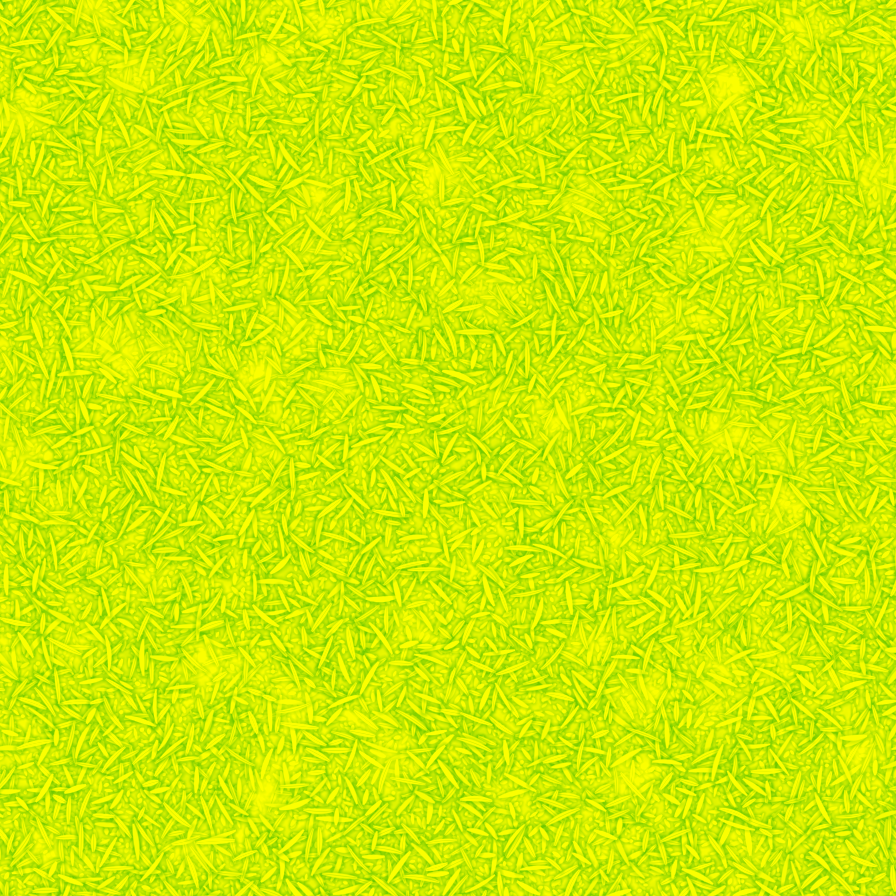
Give the GLSL for this texture, as a three.js fragment shader.

```glsl
// Dense mat of scattered yellow straws and flecks over soft lime green shade.
varying vec2 vUv;

#define LAYERS 6
#define FLECK_LAYERS 3
#define FLECK_GRID 75.0
#define STRAW_GRID 34.0
#define FLECK_SHADE 0.22
#define STRAW_SHADE 0.33
#define GLOW_GRID 13.0
#define EDGE 0.0010
#define BLACK_POINT 0.20
#define CONTRAST 1.40
#define LIME vec3(0.44, 0.79, 0.0)
#define YELLOW vec3(0.985, 0.995, 0.0)

// Four random values for a grid cell
vec4 hash4(vec2 cell, float seed) {
  vec4 p = fract(vec4(cell.xyx, cell.y + seed) * vec4(0.1031, 0.1030, 0.0973, 0.1099) + seed * 0.137);
  p += dot(p, p.wzxy + 33.33);
  return fract((p.xxyz + p.yzzw) * p.zywx);
}

// Cellular noise: bright cores at some of the cell points
float glowSpots(vec2 uv) {
  vec2 p = uv * GLOW_GRID;
  vec2 cell = floor(p);
  float glow = 0.0;
  for (int j = -1; j <= 1; j++) {
    for (int i = -1; i <= 1; i++) {
      vec2 id = cell + vec2(float(i), float(j));
      vec4 rnd = hash4(id, 91.0);
      float dist = length(p - id - rnd.xy);
      glow = max(glow, rnd.z * rnd.z * smoothstep(0.65, 0.0, dist));
    }
  }
  return glow;
}

// Layered sines: soft mottling of the ground
float mottle(vec2 uv) {
  float sum = 0.0;
  float amp = 0.5;
  vec2 p = uv * 70.0;
  for (int i = 0; i < 4; i++) {
    sum += amp * sin(p.x + 1.7 * sin(p.y * 0.8)) * sin(p.y + 1.3 * sin(p.x * 0.7));
    p = mat2(0.8, 0.6, -0.6, 0.8) * p * 1.7 + 4.1;
    amp *= 0.6;
  }
  return sum;
}

// Signed distance to a tapered, slightly bent straw; across returns the offset from its axis
float strawDistance(vec2 p, float angle, float halfLen, float halfWid, float bend, out float across) {
  float c = cos(angle);
  float s = sin(angle);
  p = vec2(c * p.x + s * p.y, c * p.y - s * p.x);
  across = abs(p.y + bend * (p.x * p.x - 0.4 * halfLen * halfLen));
  float along = min(abs(p.x) / halfLen, 1.0);
  vec2 d = vec2(abs(p.x) - halfLen, across - halfWid * (1.0 - 0.65 * along * along));
  return length(max(d, 0.0)) + min(max(d.x, d.y), 0.0);
}

// Paints one layer of straws, each with a dark halo, over the given tone
float paintLayer(float tone, vec2 uv, float seed, bool isStraw, float calm) {
  float grid = isStraw ? STRAW_GRID : FLECK_GRID;
  float halo = (isStraw ? 0.20 : 0.30) / grid;
  float shade = (isStraw ? STRAW_SHADE : FLECK_SHADE) * calm;
  vec2 lengths = (isStraw ? vec2(0.28, 0.74) : vec2(0.16, 0.54)) / grid;
  vec2 widths = isStraw ? vec2(0.0020, 0.0032) : vec2(0.0014, 0.0025);
  vec2 p = uv * grid;
  vec2 cell = floor(p);
  for (int j = -1; j <= 1; j++) {
    for (int i = -1; i <= 1; i++) {
      vec2 id = cell + vec2(float(i), float(j));
      vec4 place = hash4(id, seed);
      vec4 form = hash4(id, seed + 37.0);
      float halfLen = mix(lengths.x, lengths.y, place.w);
      float halfWid = mix(widths.x, widths.y, form.x);
      float across;
      float d = strawDistance((p - id - place.xy) / grid, place.z * 6.2832,
                              halfLen, halfWid, (form.y - 0.5) * 12.0, across);
      float body = smoothstep(EDGE, -EDGE, d);
      float crease = isStraw ? 0.16 * step(0.5, form.w) * smoothstep(0.0011, 0.0, across) : 0.0;
      tone *= 1.0 - shade * smoothstep(halo, 0.0, d);
      tone = mix(tone, mix(0.88, 1.0, form.z) - crease, body);
    }
  }
  return tone;
}

void main() {
  // Ground with soft bright spots that also calm the shade
  float glow = glowSpots(vUv);
  float calm = 1.0 - 0.6 * glow;
  float tone = 0.83 + 0.13 * mottle(vUv) + 0.2 * glow;

  // Small flecks first, long straws on top
  for (int i = 0; i < LAYERS; i++) {
    tone = paintLayer(tone, vUv, float(i) * 7.3 + 1.0, i >= FLECK_LAYERS, calm);
  }

  float light = clamp((tone - BLACK_POINT) * CONTRAST, 0.0, 1.0);
  gl_FragColor = vec4(mix(LIME, YELLOW, light), 1.0);
}
```
